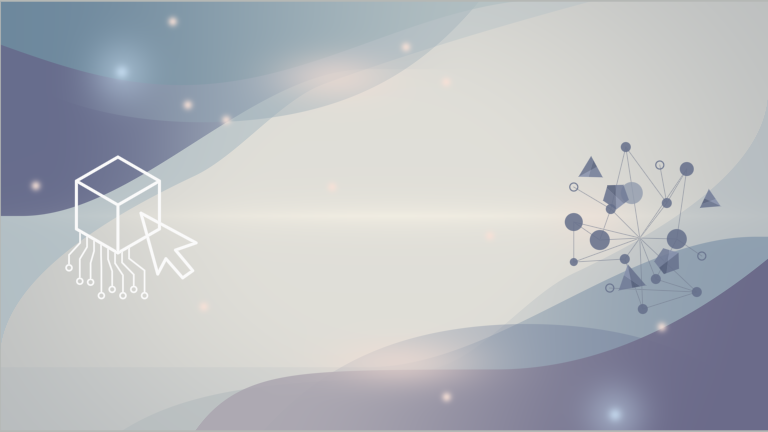
Reproduce this background procedurally as a Shadertoy shader.

```glsl
vec3 col;

void paint(vec3 color, float alpha) { col = mix(col, color, clamp(alpha, 0.0, 1.0)); }

float cover(float d) {
    float pixel = 0.8 / iResolution.y;
    return 1.0 - smoothstep(-pixel, pixel, d);
}

float segment(vec2 p, vec2 a, vec2 b) {
    vec2 ab = b - a;
    return length(p - a - ab * clamp(dot(p - a, ab) / dot(ab, ab), 0.0, 1.0));
}

float polygon(vec2 p, float sides, float apothem) {
    float sector = 6.28318 / sides, a = atan(p.y, p.x);
    return cos(floor(0.5 + a / sector) * sector - a) * length(p) - apothem;
}

float glow(vec2 p, float x, float y, vec2 size) {
    vec2 v = (p - vec2(x, y)) / size;
    return exp(-dot(v, v));
}

// Wave profiles
float bowl(float d) { return d * d * (0.42 + 0.65 * d * d); }
float sweep(float x) { return 0.17 + 0.63 * sqrt(max(x, 0.0)) + 0.09 * smoothstep(0.45, 0.75, x); }
float rise(float x, float reach) { return 1.0 - exp(-max(x, 0.0) / reach); }

void upperWaves(vec2 p) {
    float fade = smoothstep(0.0, 1.2, p.x);
    paint(vec3(0.68, 0.74, 0.77), cover(sweep(p.x) - p.y) * mix(0.8, 0.35, fade));
    vec3 violet = mix(vec3(0.39, 0.41, 0.54), vec3(0.62, 0.67, 0.73), smoothstep(0.1, 0.8, p.x));
    float purple = cover(0.5 + 0.34 * smoothstep(0.05, 0.85, p.x) - p.y);
    paint(violet, 0.95 * purple * (1.0 - smoothstep(0.3, 1.1, p.x)));
    float veil = cover(0.717 + bowl(p.x - 0.47) - p.y) * smoothstep(0.1, 0.5, p.x);
    paint(vec3(0.58, 0.66, 0.71), veil * mix(0.6, 0.3, fade));
    float crest = cover(0.903 - 0.1 * cos(3.6 * (min(p.x, 1.29) - 0.42)) - p.y);
    paint(mix(vec3(0.43, 0.54, 0.62), vec3(0.68, 0.74, 0.75), fade), crest * mix(0.95, 0.6, fade));
}

void lowerWaves(vec2 p, float width) {
    float right = smoothstep(0.7, 1.75, p.x);
    paint(vec3(0.68, 0.72, 0.75), cover(p.y - 0.96 + sweep(width - p.x)) * 0.6 * right);
    float swell = cover(p.y - 0.15 - 0.302 * smoothstep(0.85, 1.75, p.x));
    paint(vec3(0.54, 0.61, 0.68), swell * mix(0.1, 0.9, right));
    paint(vec3(0.7, 0.73, 0.74), 0.6 * cover(p.y - 0.13 * rise(p.x - 0.278, 0.2)) * (1.0 - right));
    float veil = cover(p.y - 0.25 + bowl(p.x - 1.22)) * (1.0 - smoothstep(1.45, 1.7, p.x));
    paint(vec3(0.49, 0.54, 0.64), veil * mix(0.2, 0.75, right));
    float shore = 0.145 * rise(p.x - 0.45, 0.1) + 0.65 * pow(max(p.x - 1.15, 0.0), 2.0);
    float depth = smoothstep(0.6, 1.7, p.x - 0.3 * p.y);
    paint(mix(vec3(0.67, 0.65, 0.69), vec3(0.4, 0.39, 0.52), depth), cover(p.y - shore) * 0.88);
}

void molecule(vec2 p) {
    float scale = 0.2315, links = 9.0, discs = 9.0;
    vec2 q = (p - vec2(1.481, 0.449)) / scale;
    vec3 nodes[12] = vec3[](vec3(-.66, -.24, .04), vec3(-.66, .16, .09), vec3(-.4, -.02, .1),
        vec3(-.29, .29, .05), vec3(-.14, .91, .05), vec3(.27, .35, .05), vec3(.47, .69, .07),
        vec3(.37, -.01, .1), vec3(.16, -.41, .05), vec3(.57, -.54, .05), vec3(.03, -.71, .05), vec3(-.15, -.21, .05));
    vec2 rings[4] = vec2[](vec2(-.66, .51), vec2(.2, .73), vec2(.62, -.18), vec2(-.3, -.5));
    for (int i = 0; i < 12; i++) {
        vec2 node = nodes[i].xy;
        links = min(links, min(segment(q, node, vec2(0)), segment(q, node, nodes[(i + 1) % 12].xy)));
        discs = min(discs, length(q - node) - nodes[i].z);
    }
    for (int i = 0; i < 4; i++) {
        links = min(links, segment(q, rings[i], nodes[3 + 2 * i].xy));
        discs = min(discs, abs(length(q - rings[i]) - 0.04) - 0.006);
    }
    paint(vec3(0.44, 0.47, 0.55), 0.5 * cover((links - 0.004) * scale));
    paint(vec3(0.57, 0.61, 0.68), 0.8 * cover((length(q - vec2(-.08, .45)) - 0.11) * scale));
    // Faceted shards: center and size
    vec3 shards[5] = vec3[](vec3(-.49, .68, .07), vec3(-.24, .42, .11), vec3(.7, .37, .06),
        vec3(.28, -.23, .11), vec3(-.09, -.42, .08));
    for (int i = 0; i < 5; i++) {
        float turn = 0.5 + 1.1 * float(i), c = cos(turn), s = sin(turn);
        vec2 v = mat2(c, -s, s, c) * (q - shards[i].xy);
        float facet = 0.12 * cover(v.y * scale) + 0.08 * cover((v.x - v.y) * scale);
        float shape = polygon(v, i % 2 == 0 ? 3.0 : 5.0, shards[i].z);
        paint(vec3(0.32, 0.36, 0.47) + facet, 0.85 * cover(shape * scale));
    }
    paint(vec3(0.39, 0.43, 0.54), 0.85 * cover(discs * scale));
}

float cubeAndPointer(vec2 p) {
    float scale = 0.111, bold = 9.0, thin = 9.0;
    vec2 q = (p - vec2(0.273, 0.5255)) / scale;
    for (int i = 0; i < 6; i++) {
        float a = radians(30.0 + 60.0 * float(i)), b = a + radians(60.0);
        vec2 corner = vec2(cos(a), sin(a));
        bold = min(bold, segment(q, corner, vec2(cos(b), sin(b))));
        if (i % 2 == 0) bold = min(bold, segment(q, vec2(0), corner));
    }
    // Circuit traces
    for (float i = 0.0; i < 8.0; i++) {
        float x = -0.79 + 0.146 * i, y = -1.0 + 0.58 * abs(x);
        vec2 end = vec2(-1.02 + 0.225 * i, -1.31 - 0.15 * min(i, 3.0) - 0.13 * mod(i, 2.0));
        vec2 bend = vec2(x, y - 0.25), turn = vec2(end.x, y - 0.5);
        thin = min(thin, min(segment(q, vec2(x, y), bend), segment(q, bend, turn)));
        thin = min(thin, min(segment(q, turn, end + vec2(0, .06)), abs(length(q - end) - 0.06)));
    }
    vec2 arrow[7] = vec2[](vec2(.48, -.17), vec2(1.63, -.79), vec2(1.2, -.94), vec2(1.56, -1.37),
        vec2(1.35, -1.52), vec2(1, -1.12), vec2(.83, -1.44));
    for (int i = 0; i < 7; i++) bold = min(bold, segment(q, arrow[i], arrow[(i + 1) % 7]));
    return min(bold - 0.032, thin - 0.018) * scale;
}

void mainImage(out vec4 fragColor, in vec2 fragCoord) {
    vec2 p = fragCoord / iResolution.y;
    float haze = smoothstep(0.25, 1.05, length((p - vec2(0.889, 0.5)) * vec2(0.9, 1.1)));
    col = mix(vec3(0.875, 0.87, 0.845), vec3(0.74, 0.75, 0.75), haze);
    upperWaves(p);
    lowerWaves(p, iResolution.x / iResolution.y);
    // Horizon light, flares and sparks
    paint(vec3(0.97, 0.95, 0.9), 0.7 * exp(-abs(p.y - 0.5) / 0.03 - pow(abs(p.x - 0.92) / 0.55, 2.0)));
    float warm = glow(p, 0.775, 0.82, vec2(0.13, 0.055)) + glow(p, 0.93, 0.16, vec2(0.17, 0.055));
    paint(vec3(0.96, 0.87, 0.83), 0.6 * warm + 0.35 * glow(p, 1.37, 0.49, vec2(0.09, 0.07)));
    for (float r = 0.07; r > 0.01; r *= 0.22)
        paint(vec3(0.8, 0.89, 0.97), (0.4 + 5.0 * (0.07 - r)) * (glow(p, 0.282, 0.833, vec2(r)) + glow(p, 1.424, 0.04, vec2(r))));
    vec2 sparks[11] = vec2[](vec2(.4, .95), vec2(.435, .757), vec2(.524, .722), vec2(.083, .57), vec2(.94, .891),
        vec2(1.033, .81), vec2(.769, .567), vec2(1.134, .454), vec2(.472, .29), vec2(1.532, .243), vec2(1.034, .081));
    for (int i = 0; i < 11; i++) paint(vec3(0.97, 0.88, 0.84), 0.8 * glow(p, sparks[i].x, sparks[i].y, vec2(0.011)));
    molecule(p);
    paint(vec3(0.98), cover(cubeAndPointer(p)));
    paint(vec3(0.71, 0.72, 0.71), cover(min(min(p.y, 1.0 - p.y) - 0.004, p.x - 0.002)));
    fragColor = vec4(col, 1.0);
}
```
